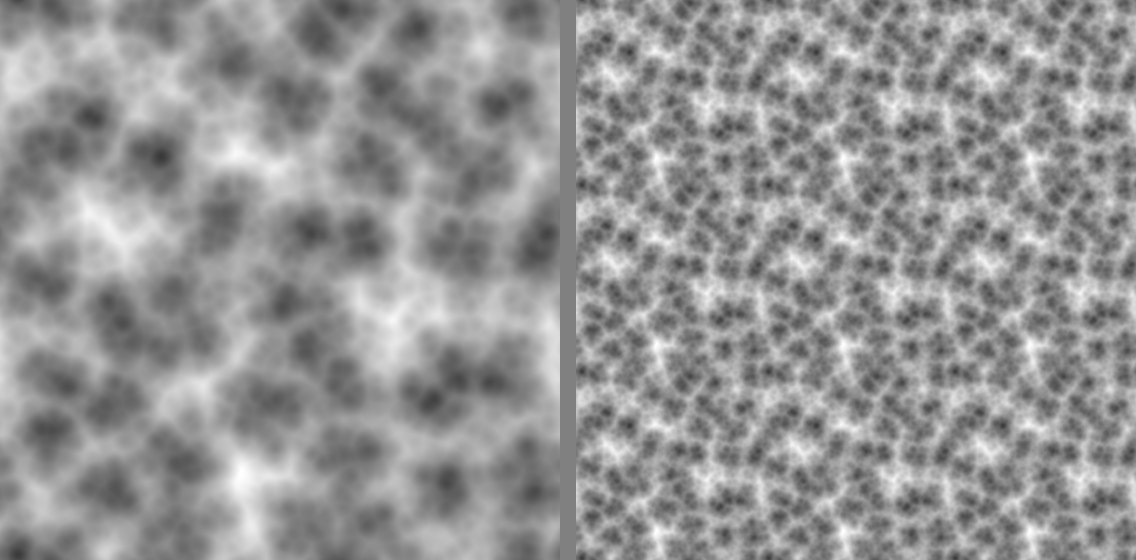
Left, the tile; right, the same tile 3 across and 3 down.
Write a Shadertoy shader that draws this texture.

```glsl
// Soft grey cellular clouds: dark blotches enclosed by a pale, veined web.
// Three octaves of nearest-point distance are summed, each on a wrapping
// grid of jittered points, so the square tiles without a seam.

const int   BASE_CELLS    = 7;      // cells across the canvas, first octave
const int   OCTAVES       = 3;
const float FIRST_WEIGHT  = 0.625;
const float WEIGHT_DECAY  = 0.42;
const float RIDGE_SHARP   = 22.0;   // higher gives crisper pale veins
const float CORE_ROUNDING = 0.008;  // softens the dark centres
const float BRIGHTNESS    = 0.135;
const float CONTRAST      = 1.02;

// Integer hash giving two values from 0 to 1
vec2 hash2(ivec2 cell, int seed) {
    uint h = uint(cell.x) * 1597u + uint(cell.y) * 51749u + uint(seed) * 7919u;
    h = (h ^ (h >> 16)) * 73244475u;
    h = (h ^ (h >> 15)) * 73244475u;
    h ^= h >> 16;
    return vec2(float(h & 65535u), float(h >> 16)) / 65535.0;
}

// Smoothed distance to the nearest scattered point, in cell widths
float cellDistance(vec2 uv, int cells, int seed) {
    vec2 p = uv * float(cells);
    ivec2 home = ivec2(floor(p));
    float sum = 0.0;
    for (int y = -1; y <= 1; y++) {
        for (int x = -1; x <= 1; x++) {
            ivec2 cell = home + ivec2(x, y);
            ivec2 wrapped = (cell + cells) % cells;
            vec2 toPoint = vec2(cell) + hash2(wrapped, seed) - p;
            float d = sqrt(dot(toPoint, toPoint) + CORE_ROUNDING);
            sum += exp(-RIDGE_SHARP * d);
        }
    }
    return -log(sum) / RIDGE_SHARP;
}

// Octaves of cell distance, doubling in frequency
float cellClouds(vec2 uv) {
    float total = 0.0;
    float weight = FIRST_WEIGHT;
    int cells = BASE_CELLS;
    for (int i = 0; i < OCTAVES; i++) {
        total += weight * cellDistance(uv, cells, i + 1);
        weight *= WEIGHT_DECAY;
        cells *= 2;
    }
    return total;
}

void mainImage(out vec4 fragColor, in vec2 fragCoord) {
    vec2 uv = fract(fragCoord / iResolution.xy);
    float grey = BRIGHTNESS + CONTRAST * cellClouds(uv);
    fragColor = vec4(vec3(clamp(grey, 0.0, 1.0)), 1.0);
}
```
